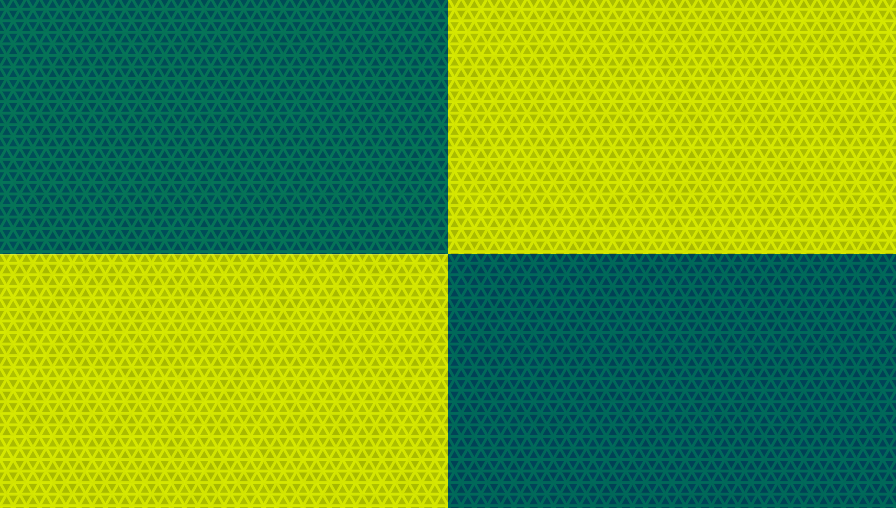
Give the GLSL for this pattern, as a WebGL 1 fragment shader.

```glsl
precision mediump float;
// Four quarters in a checker of lime and deep green, each covered by a fine
// triangular lattice. Three families of lines are folded with fract, and the
// nearest one separates the bright strokes from the darker triangles.

uniform vec2 u_resolution;

const vec2 REPEATS = vec2(68.0, 44.0);    // lattice cells across and down
const vec2 PHASE = vec2(0.0, -0.2);       // lattice shift, in cells
const float LINE_HALF_WIDTH = 0.125;      // in row heights
const float CELL_WEAR = 0.05;             // tone change between triangles
const float LINE_WEAR = 0.025;            // tone change along strokes
const float SEAM_HALF_WIDTH = 0.0012;     // in canvas heights

const vec3 LIME_LINE = vec3(0.83, 0.90, 0.00);
const vec3 LIME_CELL = vec3(0.67, 0.74, 0.00);
const vec3 GREEN_LINE = vec3(0.02, 0.45, 0.34);
const vec3 GREEN_CELL = vec3(0.00, 0.30, 0.34);
const vec3 TEAL_LINE = vec3(0.00, 0.41, 0.35);
const vec3 TEAL_CELL = vec3(0.00, 0.26, 0.34);
const vec3 SEAM_COLOR = vec3(0.88, 0.93, 0.35);

float hash(vec2 p) {
  return fract(sin(dot(p, vec2(12.9898, 78.233))) * 43758.5453);
}

// Distance from each coordinate to its nearest whole number.
vec3 foldToLines(vec3 c) {
  return abs(fract(c + 0.5) - 0.5);
}

// One coordinate per line family: horizontal, rising and falling.
vec3 latticeCoords(vec2 p) {
  return vec3(p.y, p.x - 0.5 * p.y, p.x + 0.5 * p.y);
}

void main() {
  vec2 uv = gl_FragCoord.xy / u_resolution;
  float pixel = REPEATS.y / u_resolution.y;

  // Lattice strokes
  vec3 coords = latticeCoords(uv * REPEATS + PHASE);
  vec3 folded = foldToLines(coords);
  float lineDistance = min(folded.x, min(folded.y, folded.z));
  float stroke = 1.0 - smoothstep(LINE_HALF_WIDTH - 0.5 * pixel,
                                  LINE_HALF_WIDTH + 0.5 * pixel, lineDistance);

  // Slight variation from triangle to triangle
  vec3 cell = floor(coords);
  float variation = hash(cell.yz + 7.0 * cell.x) - 0.5;

  // Quarter colours, with smoothed borders
  vec2 side = clamp((uv - 0.5) * u_resolution + 0.5, 0.0, 1.0);
  float lime = mix(side.x, 1.0 - side.x, 1.0 - side.y);
  vec3 lineColor = mix(mix(TEAL_LINE, GREEN_LINE, side.y), LIME_LINE, lime);
  vec3 cellColor = mix(mix(TEAL_CELL, GREEN_CELL, side.y), LIME_CELL, lime);
  cellColor *= 1.0 + CELL_WEAR * variation;
  lineColor *= 1.0 + LINE_WEAR * variation;
  vec3 color = mix(cellColor, lineColor, stroke);

  // Pale seam along the top of the lower left quarter
  float seamDistance = abs(uv.y - 0.5 + SEAM_HALF_WIDTH);
  float edge = 0.5 / u_resolution.y;
  float seam = 1.0 - smoothstep(SEAM_HALF_WIDTH - edge,
                                SEAM_HALF_WIDTH + edge, seamDistance);
  color = mix(color, SEAM_COLOR, 0.5 * seam * (1.0 - side.x));

  gl_FragColor = vec4(color, 1.0);
}
```
